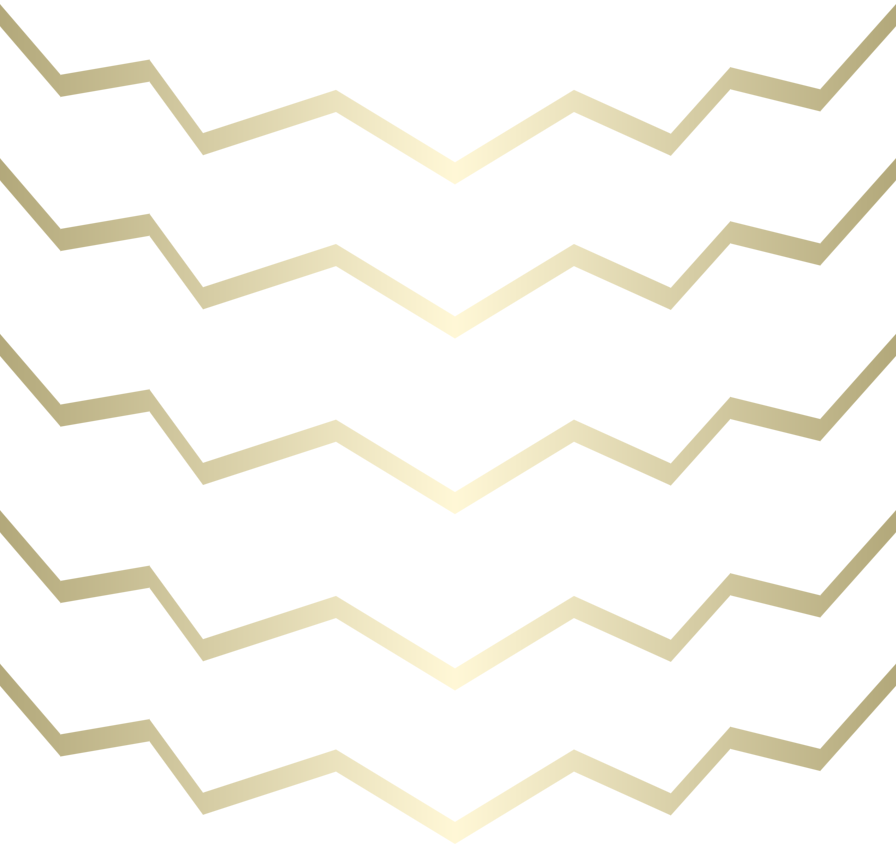
Give the GLSL for this pattern, as a Shadertoy shader.

```glsl
const int CORNERS = 11;
const int ROWS = 5;
const float HALF_THICKNESS = 0.0131;   // vertical, in canvas heights
const float SHINE_X = 0.508;           // brightest column
const vec3 BACKGROUND = vec3(1.0);
const vec3 GOLD_DARK = vec3(0.70, 0.66, 0.48);
const vec3 GOLD_LIGHT = vec3(1.0, 0.97, 0.84);

// Zigzag corners: x across the canvas, y down from the top of the row
const vec2 ZIGZAG[CORNERS] = vec2[](
    vec2(0.0, 0.018), vec2(0.0677, 0.1017), vec2(0.1667, 0.0837),
    vec2(0.2266, 0.1708), vec2(0.375, 0.1196), vec2(0.5078, 0.2054),
    vec2(0.6406, 0.1196), vec2(0.7487, 0.1715), vec2(0.8151, 0.0927),
    vec2(0.9154, 0.1189), vec2(1.0, 0.018));

// Downward offset of each row; the spacing is uneven
const float ROW_OFFSET[ROWS] = float[](0.0, 0.1826, 0.3907, 0.5996, 0.7815);

// Returns the zigzag depth at x and the slope of its segment
vec2 zigzag(float x) {
    vec2 depthSlope = vec2(0.0);
    for (int i = 0; i < CORNERS - 1; i++) {
        vec2 a = ZIGZAG[i];
        vec2 b = ZIGZAG[i + 1];
        if (x >= a.x && x <= b.x) {
            float slope = (b.y - a.y) / (b.x - a.x);
            depthSlope = vec2(a.y + slope * (x - a.x), slope);
        }
    }
    return depthSlope;
}

// Metallic gradient, dark at both sides so that it wraps
vec3 goldGradient(float x) {
    float side = x < SHINE_X ? SHINE_X : 1.0 - SHINE_X;
    return mix(GOLD_LIGHT, GOLD_DARK, abs(x - SHINE_X) / side);
}

void mainImage(out vec4 fragColor, in vec2 fragCoord) {
    vec2 uv = fract(fragCoord / iResolution.xy);
    vec2 line = zigzag(uv.x);

    // Vertical distance to the nearest row, wrapped over the canvas height
    float nearest = 1.0;
    for (int i = 0; i < ROWS; i++) {
        float d = 1.0 - uv.y - ROW_OFFSET[i] - line.x;
        nearest = min(nearest, abs(d - round(d)));
    }

    // Perpendicular edge distance in pixels for even smoothing
    float pixelSlope = line.y * iResolution.y / iResolution.x;
    float edge = (nearest - HALF_THICKNESS) * iResolution.y / length(vec2(1.0, pixelSlope));
    float coverage = 1.0 - smoothstep(-0.8, 0.8, edge);

    fragColor = vec4(mix(BACKGROUND, goldGradient(uv.x), coverage), 1.0);
}
```
